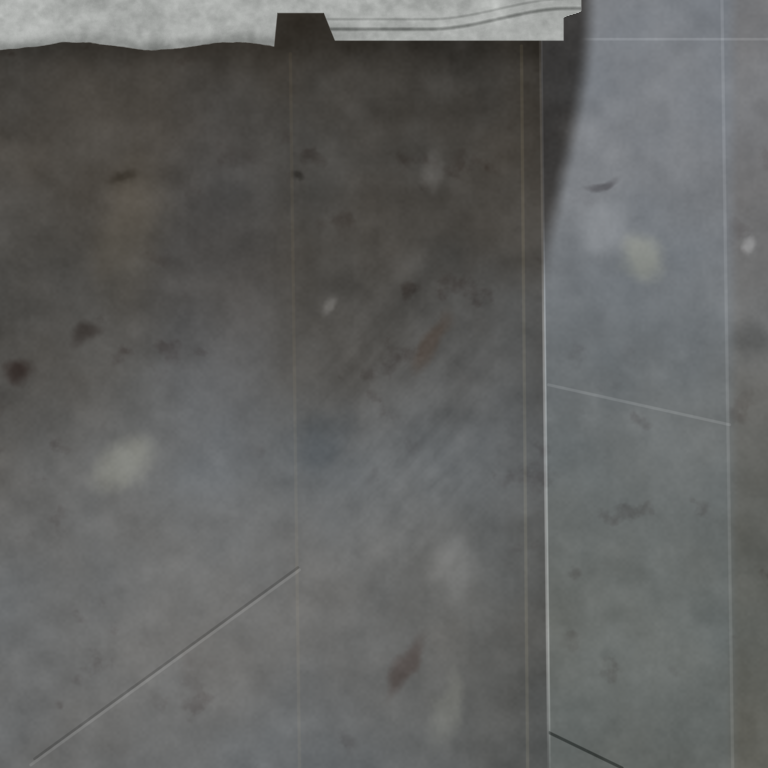
Reproduce this texture procedurally as a WebGL 2 fragment shader.

```glsl
#version 300 es
precision highp float;
// Grey stone tiles on two walls meeting at a corner, with folded towels hung
// along the top. Layered sine-hash noise gives the stone, soft ellipses its
// stains, distance to segments the joints, and smooth ramps the shadows.
uniform vec2 u_resolution;
out vec4 fragColor;

float hash(vec2 p) {
  return fract(sin(dot(p, vec2(127.1, 311.7))) * 43758.5453);
}

float noise(vec2 p) {
  vec2 i = floor(p), f = fract(p);
  f = f * f * (3.0 - 2.0 * f);
  return mix(mix(hash(i), hash(i + vec2(1, 0)), f.x),
             mix(hash(i + vec2(0, 1)), hash(i + vec2(1, 1)), f.x), f.y);
}

// Fractal noise centred on zero
float fbm(vec2 p) {
  float sum = 0.0, amp = 0.5;
  for (int i = 0; i < 5; i++) {
    sum += amp * (noise(p) - 0.5);
    p = mat2(1.6, 1.2, -1.2, 1.6) * p + 7.3;
    amp *= 0.5;
  }
  return sum;
}

vec2 turn(vec2 p, float a) {
  return mat2(cos(a), -sin(a), sin(a), cos(a)) * p;
}

// Soft tilted ellipse
float stain(vec2 p, vec2 centre, vec2 radius, float angle) {
  return 1.0 - smoothstep(0.3, 1.25, length(turn(p - centre, angle) / radius));
}

float joint(vec2 p, vec2 a, vec2 b, float width) {
  vec2 ab = b - a;
  float d = length(p - a - ab * clamp(dot(p - a, ab) / dot(ab, ab), 0.0, 1.0));
  float px = 1.0 / min(u_resolution.x, u_resolution.y);
  return 1.0 - smoothstep(width * 0.4, width + px, d);
}

// Coverage on the positive side of an edge
float inside(float d) {
  float px = 1.0 / min(u_resolution.x, u_resolution.y);
  return smoothstep(-px, px, d);
}

vec3 leftWall(vec2 p, vec2 q) {
  float shade = smoothstep(-0.22, 0.16, p.y - 0.43 - 0.40 * p.x + 0.20 * p.x * p.x + 0.25 * fbm(p * 4.0));
  vec3 light = mix(vec3(0.425, 0.43, 0.43), vec3(0.365, 0.37, 0.365), smoothstep(0.36, 0.68, p.x) * (1.0 - smoothstep(0.2, 0.5, p.y)));
  vec3 c = mix(light, vec3(0.295, 0.283, 0.265), shade);
  c += vec3(0.015, 0.02, 0.03) * stain(p, vec2(0.28, 0.63), vec2(0.10, 0.30), 0.0);
  c -= 0.05 * smoothstep(0.78, 0.98, p.y);
  // Diagonal veins in the middle of the wall
  vec2 v = turn(p, 0.85);
  c += 0.16 * fbm(v * vec2(7.0, 30.0)) * stain(p, vec2(0.53, 0.45), vec2(0.17, 0.25), 0.0);
  // Pale and brown mineral stains
  c += vec3(0.10, 0.10, 0.08) * stain(q, vec2(0.16, 0.40), vec2(0.048, 0.03), 0.6);
  c += vec3(0.05, 0.045, 0.035) * stain(q, vec2(0.17, 0.70), vec2(0.05, 0.10), -0.2);
  c += 0.09 * stain(q, vec2(0.43, 0.602), vec2(0.018, 0.012), 0.9);
  c += 0.06 * stain(q, vec2(0.562, 0.78), vec2(0.014, 0.035), 0.0);
  c += vec3(0.06, 0.06, 0.05) * stain(q, vec2(0.58, 0.075), vec2(0.018, 0.05), -0.2);
  c += 0.04 * stain(q, vec2(0.585, 0.27), vec2(0.03, 0.06), 0.0);
  c -= vec3(0.06, 0.055, 0.05) * stain(q, vec2(0.423, 0.427), vec2(0.05, 0.035), 0.7);
  c -= vec3(0.08, 0.10, 0.10) * stain(q, vec2(0.02, 0.515), vec2(0.022, 0.016), 0.3);
  c -= vec3(0.07, 0.08, 0.08) * stain(q, vec2(0.115, 0.567), vec2(0.022, 0.014), 0.3);
  c -= 0.06 * stain(q, vec2(0.165, 0.768), vec2(0.022, 0.012), 0.0);
  c -= 0.08 * stain(q, vec2(0.39, 0.77), vec2(0.013, 0.007), 0.0);
  c -= vec3(0.05, 0.075, 0.08) * stain(q, vec2(0.527, 0.13), vec2(0.05, 0.014), 1.1);
  c -= vec3(0.02, 0.045, 0.06) * stain(q, vec2(0.56, 0.555), vec2(0.05, 0.014), 1.1);
  // Tile joints and the narrow strip beside the corner
  c += vec3(0.025, 0.02, 0.01) * joint(p, vec2(0.378, 0.93), vec2(0.39, 0.0), 0.002);
  float diagonal = joint(p, vec2(0.04, 0.004), vec2(0.39, 0.258), 0.0017);
  c += 0.06 * diagonal - 0.07 * joint(p, vec2(0.045, 0.012), vec2(0.388, 0.261), 0.0015);
  c -= 0.035 * smoothstep(0.60, 0.71, p.x);
  c += vec3(0.05, 0.045, 0.03) * joint(p, vec2(0.679, 0.94), vec2(0.687, 0.0), 0.002);
  c -= 0.05 * smoothstep(0.06, 0.0, 0.95 - p.y);
  return c;
}

vec3 rightWall(vec2 p, vec2 q) {
  vec3 c = mix(vec3(0.395, 0.41, 0.40), vec3(0.47, 0.485, 0.505), smoothstep(0.15, 0.85, p.y));
  c -= vec3(0.015, 0.03, 0.045) * smoothstep(0.943, 0.965, p.x);
  c += vec3(0.09, 0.085, 0.05) * stain(q, vec2(0.833, 0.662), vec2(0.032, 0.028), -0.6);
  c += 0.045 * stain(q, vec2(0.785, 0.705), vec2(0.045, 0.035), -0.6);
  c += 0.12 * stain(q, vec2(0.98, 0.685), vec2(0.012, 0.012), 0.0);
  c -= vec3(0.11, 0.12, 0.12) * stain(q, vec2(0.787, 0.757), vec2(0.025, 0.008), 0.3);
  c -= 0.06 * stain(q, vec2(0.974, 0.56), vec2(0.025, 0.035), 0.0);
  c += 0.05 * joint(p, vec2(0.94, 1.0), vec2(0.954, 0.0), 0.002);
  c += 0.06 * joint(p, vec2(0.70, 0.949), vec2(1.0, 0.949), 0.0015);
  c += 0.06 * joint(p, vec2(0.714, 0.499), vec2(0.95, 0.447), 0.0017);
  c -= 0.16 * joint(p, vec2(0.715, 0.046), vec2(0.81, 0.0), 0.0018);
  // Tapering shadow thrown by the towels
  float edge = 0.708 + 0.058 * smoothstep(0.60, 0.98, p.y);
  float shadow = (1.0 - smoothstep(-0.014, 0.014, p.x - edge)) * smoothstep(0.60, 0.73, p.y);
  return mix(c, vec3(0.225, 0.222, 0.22), shadow);
}

void main() {
  vec2 p = gl_FragCoord.xy / u_resolution;
  vec2 q = p + 0.035 * vec2(fbm(p * 22.0), fbm(p * 22.0 + 40.0));
  float corner = mix(0.715, 0.704, p.y);
  vec3 c = mix(leftWall(p, q), rightWall(p, q), inside(p.x - corner));
  // Stone mottling, dark flecks and grain
  c += 0.085 * fbm(p * 7.0) + 0.075 * fbm(p * 35.0 + 9.0);
  c += vec3(0.025, 0.0, -0.025) * fbm(p * 5.0 + 20.0);
  c -= vec3(0.05, 0.06, 0.06) * smoothstep(0.16, 0.34, fbm(p * 24.0 + 3.0)) * smoothstep(-0.05, 0.2, fbm(p * 5.0 + 60.0));
  c += 0.015 * (noise(p * 240.0) - 0.5);
  // Bright bead down the corner
  float bead = joint(p, vec2(0.704, 0.95), vec2(0.715, 0.0), 0.0022);
  c += bead * mix(0.20, 0.07, smoothstep(0.55, 0.70, p.y)) * smoothstep(-0.05, 0.15, p.y);
  // Towels: wavy left one, short gap, folded right one
  float hem = 0.940 + 0.005 * sin(31.0 * p.x - 1.5) + 0.003 * fbm(p * 60.0);
  float towelLeft = inside(p.y - hem) * inside(0.358 - p.x + 0.1 * (p.y - 0.95));
  float gapCloth = inside(p.y - 0.983) * inside(0.43 - p.x);
  float rightEnd = 0.734 + 0.023 * smoothstep(0.976, 0.986, p.y);
  float towelRight = inside(p.y - 0.947) * inside(p.x - 0.436 + 0.4 * (p.y - 0.947)) * inside(rightEnd - p.x);
  vec3 cloth = vec3(0.67, 0.68, 0.67) + 0.20 * fbm(p * vec2(25.0, 45.0)) + 0.12 * fbm(p * 110.0);
  cloth -= 0.13 * smoothstep(0.018, 0.0, p.y - hem) * towelLeft;
  float fold = 0.962 + 0.027 * smoothstep(0.56, 0.74, p.x);
  cloth -= 0.20 * towelRight * smoothstep(0.004, 0.0, abs(p.y - fold));
  cloth -= 0.10 * towelRight * smoothstep(0.003, 0.0, abs(p.y - fold - 0.013));
  c = mix(c, cloth, max(max(towelLeft, gapCloth), towelRight));
  fragColor = vec4(clamp(c, 0.0, 1.0), 1.0);
}
```
